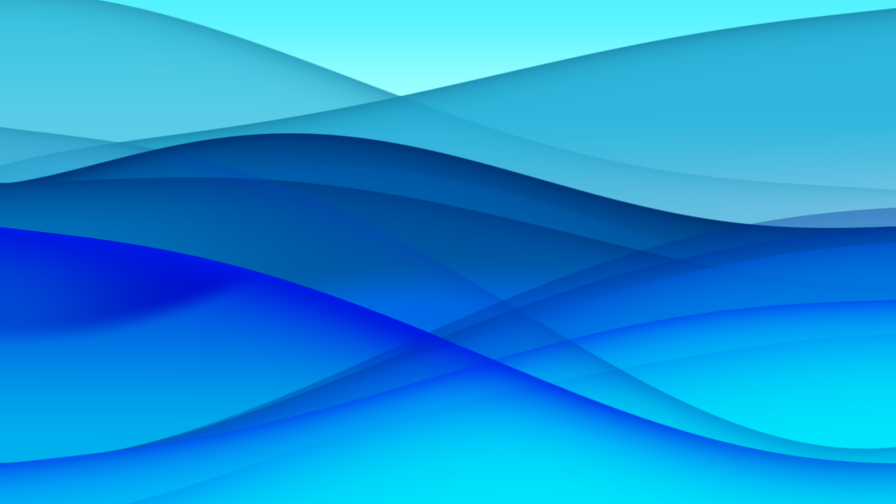
Give the GLSL for this background, as a Shadertoy shader.

```glsl
// Smooth polynomial through six evenly spaced heights (Neville's scheme)
float wave(float x, float h[6]) {
    float t = x * 5.0;
    for (int n = 1; n < 6; n++)
        for (int i = 0; i < 6 - n; i++)
            h[i] = mix(h[i], h[i + 1], (t - float(i)) / float(n));
    return h[0];
}

float cover(float depth) {
    float soft = max(fwidth(depth), 1e-4);
    return smoothstep(-soft, soft, depth);
}

// Translucent sheet hanging below an edge, tinted near that edge
void sheet(inout vec3 col, float depth, vec3 edge, vec3 body, float fade, float alpha) {
    vec3 tint = mix(body, edge, exp(-max(depth, 0.0) / fade));
    col = mix(col, tint, alpha * cover(depth));
}

// Shadow that starts at an edge and dies out below it
void crease(inout vec3 col, float depth, vec3 tint, float fade, float alpha) {
    col = mix(col, tint, alpha * cover(depth) * exp(-max(depth, 0.0) / fade));
}

void mainImage(out vec4 fragColor, in vec2 fragCoord) {
    vec2 uv = fragCoord / iResolution.xy;
    float x = uv.x, y = uv.y;

    // Depth below each wave crest
    float leftHill = wave(x, float[6](1.018, 0.963, 0.840, 0.718, 0.648, 0.623)) - y;
    float rightHill = wave(x, float[6](0.671, 0.734, 0.792, 0.870, 0.940, 0.984)) - y;
    float longFall = wave(x, float[6](0.748, 0.694, 0.565, 0.363, 0.174, 0.113)) - y;
    float darkCrest = wave(x, float[6](0.634, 0.713, 0.727, 0.646, 0.563, 0.551)) - y;
    float faintCrest = wave(x, float[6](0.502, 0.637, 0.671, 0.602, 0.486, 0.375)) - y;
    float midCrest = wave(x, float[6](0.637, 0.648, 0.625, 0.553, 0.470, 0.428)) - y;
    float navyFall = wave(x, float[6](0.549, 0.498, 0.394, 0.250, 0.127, 0.081)) - y;
    float ribbonTop = wave(x, float[6](0.081, 0.139, 0.278, 0.431, 0.542, 0.588)) - y;
    float ribbonMid = wave(x, float[6](0.081, 0.137, 0.264, 0.403, 0.502, 0.549)) - y;
    float ribbonLow = wave(x, float[6](0.081, 0.132, 0.248, 0.375, 0.472, 0.519)) - y;
    float cyanRise = wave(x, float[6](0.079, 0.125, 0.208, 0.310, 0.382, 0.405)) - y;
    float lowRise = wave(x, float[6](-0.019, 0.030, 0.146, 0.236, 0.301, 0.336)) - y;

    // Sky and pale hills
    vec3 col = mix(vec3(0.60, 1.0, 1.0), vec3(0.33, 0.95, 1.0), smoothstep(0.80, 1.0, y));
    vec3 leftTeal = mix(vec3(0.34, 0.79, 0.90), vec3(0.22, 0.76, 0.88), smoothstep(0.72, 1.0, y));
    sheet(col, leftHill, vec3(0.18, 0.64, 0.75), leftTeal, 0.025, 0.95);
    float haze = x * (1.0 - smoothstep(0.55, 0.80, y));
    vec3 rightTeal = mix(vec3(0.16, 0.70, 0.86), vec3(0.47, 0.76, 0.89), haze);
    sheet(col, rightHill, vec3(0.10, 0.54, 0.68), rightTeal, 0.025, 0.95);
    crease(col, leftHill, vec3(0.10, 0.55, 0.70), 0.025, 0.22);
    sheet(col, longFall, vec3(0.12, 0.55, 0.70), vec3(0.22, 0.67, 0.85), 0.025, 0.75);

    // Deep blue crests
    vec3 deep = mix(vec3(0.0, 0.50, 0.78), vec3(0.0, 0.36, 0.66), smoothstep(0.0, 0.4, x));
    sheet(col, darkCrest, vec3(0.0, 0.20, 0.45), deep, 0.045, 1.0);
    sheet(col, faintCrest, vec3(0.0, 0.36, 0.68), vec3(0.0, 0.42, 0.74), 0.05, 0.35);
    vec3 middle = mix(deep, vec3(0.0, 0.48, 0.93), smoothstep(0.5, 0.85, x));
    sheet(col, midCrest, vec3(0.0, 0.25, 0.54), middle, 0.07, 0.95);
    float mound = 0.485 - 1.04 * (x - 0.5) * (x - 0.5) - y;
    col = mix(col, vec3(0.0, 0.42, 0.93), 0.9 * smoothstep(-0.01, 0.10, mound));

    // Navy fall with a soft-bottomed lobe at the left
    vec3 water = mix(vec3(0.0, 0.69, 0.93), vec3(0.0, 0.38, 0.88), smoothstep(0.10, 0.44, y));
    vec3 navy = mix(vec3(0.0, 0.30, 0.82), vec3(0.0, 0.06, 0.74), smoothstep(0.0, 0.25, x));
    water = mix(water, navy, smoothstep(-0.005, 0.05, y - 0.31 - 1.5 * x * x));
    sheet(col, navyFall, vec3(0.0, 0.0, 0.80), water, 0.045, 1.0);

    // Rising ribbons
    sheet(col, ribbonTop, vec3(0.0, 0.17, 0.58), vec3(0.0, 0.30, 0.74), 0.03, 0.40);
    sheet(col, ribbonMid, vec3(0.0, 0.20, 0.66), vec3(0.0, 0.42, 0.85), 0.04, 0.45);
    sheet(col, ribbonLow, vec3(0.0, 0.34, 0.84), vec3(0.0, 0.57, 0.97), 0.06, 0.65);

    // Bright cyan foreground
    sheet(col, cyanRise, vec3(0.0, 0.32, 0.93), vec3(0.0, 0.79, 0.98), 0.05, 0.92);
    sheet(col, lowRise, vec3(0.0, 0.62, 0.96), vec3(0.0, 0.95, 0.99), 0.09, 0.85);

    // Creases where falling edges cross the layers
    crease(col, navyFall, vec3(0.0, 0.12, 0.93), 0.055, 0.85 - 0.35 * smoothstep(0.6, 1.0, x));
    crease(col, longFall, vec3(0.0, 0.26, 0.72), 0.045, 0.45 * smoothstep(0.1, 0.3, x));

    fragColor = vec4(clamp(col, 0.0, 1.0), 1.0);
}
```
